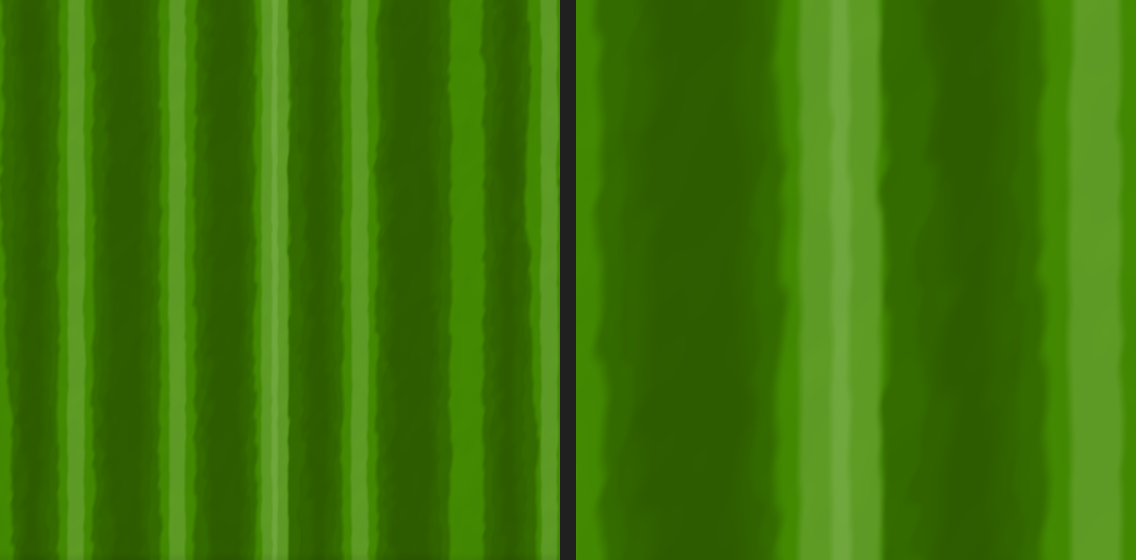
Left, the full canvas; right, a detail of the centre.
This pattern is drawn by a Shadertoy shader. Its source:

```glsl
// Upright green ribs, six across and wrapping at the sides, painted on a dark ground.
// Each rib stacks nested bands (shade, body, light, glint) whose edges are frayed
// by value noise read along a slanted axis, like short brush strokes.

#define RIBS 6
#define SHADE_HALF 0.335   // half widths, in rib pitches
#define BODY_HALF 0.185
#define LIGHT_HALF 0.088
#define WIDE_LIGHT_HALF 0.142
#define GLINT_HALF 0.033
#define FRAY 0.036         // edge roughness, in rib pitches
#define STROKE_FREQ 62.0   // brush strokes over the canvas height
#define WANDER_FREQ 9.0    // slow drifts over the canvas height
#define SLANT 0.14         // tilt of the strokes

const vec3 GROUND = vec3(0.178, 0.360, 0.000);
const vec3 SHADE  = vec3(0.203, 0.420, 0.000);
const vec3 BODY   = vec3(0.260, 0.535, 0.005);
const vec3 LIGHT  = vec3(0.365, 0.605, 0.145);
const vec3 GLINT  = vec3(0.440, 0.655, 0.240);

// Rib centres in pitches from the left side, spaced by hand
const float CENTRE[RIBS] = float[](0.815, 1.898, 2.945, 3.852, 5.003, 5.883);

float hash(vec2 p) {
    return fract(sin(dot(p, vec2(127.1, 311.7))) * 43758.5453);
}

float noise(vec2 p) {
    vec2 i = floor(p), f = fract(p);
    f = f * f * (3.0 - 2.0 * f);
    return mix(mix(hash(i), hash(i + vec2(1, 0)), f.x),
               mix(hash(i + vec2(0, 1)), hash(i + vec2(1, 1)), f.x), f.y);
}

// Signed edge offset: slow drift, medium waver and short strokes
float fray(float y, float seed) {
    return 0.8 * (noise(vec2(y * WANDER_FREQ, seed)) - 0.5)
         + 0.6 * (noise(vec2(y * STROKE_FREQ * 0.45, seed + 7.0)) - 0.5)
         + 0.8 * (noise(vec2(y * STROKE_FREQ, seed + 13.0)) - 0.5);
}

// Coverage of a vertical band with two separately frayed edges
float band(float d, float y, vec2 halfWidth, float rough, float soft, float seed) {
    float s = max(soft, float(RIBS) / iResolution.x);
    float strokeY = y - SLANT * d;
    float left = halfWidth.x + rough * fray(strokeY, seed);
    float right = halfWidth.y + rough * 1.3 * fray(strokeY, seed + 29.0);
    return smoothstep(-s, s, d + left) * smoothstep(-s, s, right - d);
}

void mainImage(out vec4 fragColor, in vec2 fragCoord) {
    vec2 uv = fragCoord / iResolution.xy;
    float x = uv.x * float(RIBS), y = uv.y;
    vec3 col = GROUND;

    // The last rib is drawn again beyond the left side so the ribs wrap
    for (int i = -1; i < RIBS; i++) {
        int id = (i + RIBS) % RIBS;
        float d = x - CENTRE[id] + (i < 0 ? float(RIBS) : 0.0);
        float seed = float(id) * 61.0 + 3.0;
        bool plain = id == 4, wide = id == 2, loose = id == 5;

        // Shade: a thin outer wash, then a denser inner one
        float wash = band(d, y, vec2(SHADE_HALF + 0.025), FRAY * 1.7, 0.050, seed);
        float dense = band(d, y, vec2(SHADE_HALF - 0.045), FRAY * 1.6, 0.040, seed + 3.0);
        col = mix(col, SHADE, max(0.55 * wash, dense));

        // Body: the loose rib drifts wider and narrower along its height
        float drift = loose ? 0.12 * (noise(vec2(y * 4.5, seed)) - 0.5) : 0.0;
        vec2 bodyHalf = vec2(BODY_HALF) + vec2(drift, -drift);
        if (wide) bodyHalf += vec2(0.025, -0.035);
        col = mix(col, BODY, band(d, y, bodyHalf, FRAY, 0.030, seed + 5.0));

        // Light stripe on all but the plain rib, with a glint on the wide one
        if (!plain) {
            float lightHalf = wide ? WIDE_LIGHT_HALF : LIGHT_HALF;
            col = mix(col, LIGHT, band(d, y, vec2(lightHalf), FRAY * 0.4, 0.020, seed + 9.0));
        }
        if (wide) {
            col = mix(col, GLINT, band(d, y, vec2(GLINT_HALF), FRAY * 0.4, 0.018, seed + 11.0));
        }
    }

    // Faint mottling of the paint and a slightly darker foot
    col *= 1.0 + 0.025 * (noise(vec2(x * 9.0, (y - SLANT * x) * 40.0)) - 0.5);
    col *= mix(0.94, 1.0, smoothstep(0.0, 0.016, y));
    fragColor = vec4(col, 1.0);
}
```
